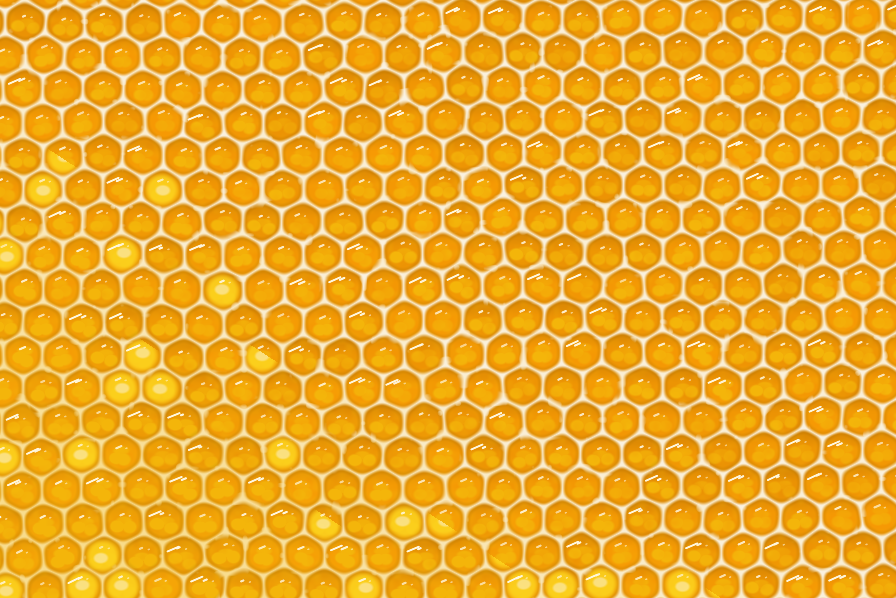
Write a Shadertoy shader that draws this pattern.

```glsl
// Honeycomb: rows of rounded wax cells filled with glossy amber honey.
#define COLUMN_PITCH 0.0668
#define ROW_PITCH 0.0557
#define ANCHOR vec2(0.6406, 0.5195)
#define TILT 0.008
#define JITTER 0.10
#define ROUNDING 15.0
#define WALL 0.078
#define AMBER vec3(0.94, 0.585, 0.015)
#define HONEY vec3(0.955, 0.71, 0.04)
#define GLOW vec3(0.99, 0.83, 0.12)
#define WAX vec3(0.98, 0.95, 0.89)

const float ROW_STEP = 0.8660254;

vec2 hash2(vec2 p) {
    vec3 h = fract(p.xyx * vec3(0.1031, 0.1030, 0.0973));
    h += dot(h, h.yzx + 33.33);
    return fract((h.xx + h.yz) * h.zy);
}

float valueNoise(vec2 p) {
    vec2 i = floor(p), f = fract(p);
    f = f * f * (3.0 - 2.0 * f);
    float low = mix(hash2(i).x, hash2(i + vec2(1, 0)).x, f.x);
    float high = mix(hash2(i + vec2(0, 1)).x, hash2(i + vec2(1, 1)).x, f.x);
    return mix(low, high, f.y);
}

// Jittered centre of a cell; odd rows are shifted by half a cell.
vec2 cellCentre(vec2 id) {
    vec2 centre = vec2(id.x + 0.5 * mod(id.y, 2.0), id.y * ROW_STEP);
    return centre + JITTER * (hash2(id + 71.0) - 0.5);
}

vec2 nearestCell(vec2 q) {
    float row = floor(q.y / ROW_STEP + 0.5);
    vec2 base = vec2(floor(q.x - 0.5 * mod(row, 2.0) + 0.5), row);
    vec2 best = base;
    float bestDist = 1e3;
    for (int j = -1; j <= 1; j++)
    for (int i = -1; i <= 1; i++) {
        vec2 id = base + vec2(i, j);
        float dist = length(cellCentre(id) - q);
        if (dist < bestDist) { bestDist = dist; best = id; }
    }
    return best;
}

// Smooth minimum of the distances to the cell's sides.
float wallDistance(vec2 q, vec2 id) {
    vec2 own = cellCentre(id) - q;
    float sum = 0.0;
    for (int j = -1; j <= 1; j++)
    for (int i = -1; i <= 1; i++) {
        if (i == 0 && j == 0) continue;
        vec2 other = cellCentre(id + vec2(i, j)) - q;
        float side = dot(0.5 * (own + other), normalize(other - own));
        sum += exp(-ROUNDING * side);
    }
    return -log(sum) / ROUNDING;
}

float softBlob(vec2 p, vec2 radius) {
    return 1.0 - smoothstep(0.65, 1.1, length(p / radius));
}

// Capsule-shaped glint, slanting up to the right.
float glint(vec2 p, float halfLength, float width, float blur) {
    vec2 dir = vec2(0.91, 0.41);
    float along = clamp(dot(p, dir), -halfLength, halfLength);
    return 1.0 - smoothstep(width - blur, width + blur, length(p - dir * along));
}

void mainImage(out vec4 fragColor, in vec2 fragCoord) {
    vec2 p = fragCoord / iResolution.y;
    float blur = max(0.5 / (iResolution.y * COLUMN_PITCH), 0.012);

    // Slightly tilted, gently bent lattice
    vec2 q = p - ANCHOR;
    q.y -= TILT * q.x;
    q /= vec2(COLUMN_PITCH, ROW_PITCH / ROW_STEP);
    q += 0.10 * vec2(valueNoise(p * 5.0), valueNoise(p * 5.0 + 40.0)) - 0.05;

    vec2 id = nearestCell(q);
    vec2 local = q - cellCentre(id);
    float d = wallDistance(q, id);
    vec2 rnd = hash2(id + 13.0), rnd2 = hash2(id + 157.0);
    float lowerLeft = smoothstep(1.0, 0.15, p.x * 0.65 + p.y);

    // Honey body with a shaded upper rim and pale lobes below
    vec3 color = AMBER * (0.98 + 0.05 * rnd.x);
    color *= 1.0 - 0.07 * smoothstep(0.05, 0.42, local.y + 0.15 * (rnd.y - 0.5));
    vec2 shift = 0.12 * (rnd - 0.5);
    float lobes = softBlob(local - shift - vec2(-0.13, -0.12), vec2(0.20, 0.17));
    lobes = max(lobes, 0.85 * softBlob(local + shift - vec2(0.13, -0.15), vec2(0.19, 0.18)));
    lobes = max(lobes, 0.6 * softBlob(local - shift.yx - vec2(0.02, 0.03), vec2(0.22, 0.13)));
    float murk = valueNoise(q * 6.0);
    color = mix(color, HONEY, clamp(lobes * (0.55 + 0.5 * rnd2.x) + 0.3 * murk - 0.1 + 0.35 * lowerLeft, 0.0, 1.0));
    color *= 1.0 - 0.06 * smoothstep(0.15, 0.07, d);

    // A few brightly lit cells toward the lower left
    float lit = step(1.0 - 0.28 * lowerLeft, rnd2.y);
    color = mix(color, GLOW, lit * 0.85 * softBlob(local, vec2(0.44)));
    color = mix(color, WAX, lit * 0.5 * softBlob(local - shift, vec2(0.20, 0.15)));

    // Wax walls, whiter at upper right, with uneven thickness and crumbs
    float rough = valueNoise(q * 3.0 + 9.0);
    float crumb = smoothstep(0.76, 0.95, valueNoise(q * 4.3 + 50.0));
    float width = WALL * (0.82 + 0.32 * rough - 0.12 * lowerLeft) + 0.07 * crumb;
    float wall = 1.0 - smoothstep(-0.025, width + 0.5 * blur, d);
    vec3 wax = mix(WAX, vec3(0.97, 0.83, 0.42), 0.65 * lowerLeft + 0.15 * rough);
    color = mix(color, wax, wall);

    // Glossy reflections: a short main glint, a dot, and an occasional streak
    vec2 spot = local - vec2(-0.06, 0.19) - 0.10 * (rnd2 - 0.5);
    float shine = glint(spot, 0.025 + 0.05 * rnd.x, 0.028, blur) * (0.6 + 0.4 * rnd.y);
    shine = max(shine, 0.55 * glint(spot - vec2(0.19, -0.03), 0.01, 0.02, blur));
    shine = max(shine, step(0.78, rnd.y) * glint(local - vec2(-0.22, 0.18), 0.15, 0.025, blur));
    color = mix(color, vec3(1.0, 0.97, 0.88), shine);

    fragColor = vec4(color, 1.0);
}
```
